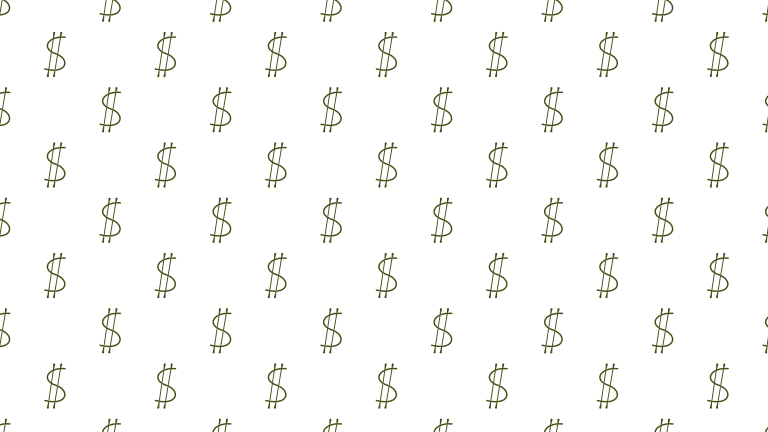
Reproduce this pattern procedurally as a Shadertoy shader.

```glsl
// Staggered grid of thin, hand-drawn olive dollar signs on white.

const vec3 PAPER = vec3(1.0);
const vec3 INK = vec3(0.27, 0.30, 0.08);
const float PERIOD = 0.2558;               // repeat size, in canvas heights
const vec2 ORIGIN = vec2(0.1285, 0.8738);  // centre of one sign
const float SIGN_HALF_HEIGHT = 0.0509;     // in canvas heights
const float CURVE_RADIUS = 0.033;          // stroke radii, in sign half heights
const float BAR_RADIUS = 0.021;
const float BAR_END_RADIUS = 0.047;
const int CURVE_STEPS = 14;

// Nearest position along a segment, from 0 to 1.
float segmentParam(vec2 p, vec2 a, vec2 b) {
    vec2 ab = b - a;
    return clamp(dot(p - a, ab) / dot(ab, ab), 0.0, 1.0);
}

// Slanted bar, thin in the middle with swollen ends.
float barDistance(vec2 p, vec2 a, vec2 b) {
    float t = segmentParam(p, a, b);
    float swell = pow(abs(2.0 * t - 1.0), 7.0);
    return length(p - mix(a, b, t)) - mix(BAR_RADIUS, BAR_END_RADIUS, swell);
}

vec2 cubicBezier(vec2 a, vec2 b, vec2 c, vec2 d, float t) {
    float s = 1.0 - t;
    return s * s * s * a + 3.0 * s * s * t * b + 3.0 * s * t * t * c + t * t * t * d;
}

// Distance to a cubic curve, walked as short segments.
float curveDistance(vec2 p, vec2 a, vec2 b, vec2 c, vec2 d) {
    float nearest = 1e3;
    vec2 previous = a;
    for (int i = 1; i <= CURVE_STEPS; i++) {
        vec2 next = cubicBezier(a, b, c, d, float(i) / float(CURVE_STEPS));
        float t = segmentParam(p, previous, next);
        nearest = min(nearest, length(p - mix(previous, next, t)));
        previous = next;
    }
    return nearest - CURVE_RADIUS;
}

float dollarDistance(vec2 p) {
    // Two bars
    float bars = min(barDistance(p, vec2(-0.35, -0.98), vec2(-0.06, 0.98)),
                     barDistance(p, vec2(-0.07, -0.98), vec2(0.26, 0.98)));
    // Upper and lower bowls
    vec2 middle = vec2(0.05, 0.02);
    float upper = curveDistance(p, vec2(0.43, 0.79), vec2(-0.32, 0.86),
                                vec2(-0.73, 0.27), middle);
    float lower = curveDistance(p, middle, vec2(0.66, -0.21),
                                vec2(0.55, -0.91), vec2(-0.48, -0.66));
    return min(bars, min(upper, lower));
}

// Local coordinates in a lattice whose odd rows shift by half a repeat.
vec2 staggeredCell(vec2 p) {
    float row = floor(2.0 * p.y + 0.5);
    return vec2(fract(p.x - 0.5 * row + 0.5) - 0.5, p.y - 0.5 * row);
}

void mainImage(out vec4 fragColor, in vec2 fragCoord) {
    vec2 p = fragCoord / iResolution.y;
    vec2 local = staggeredCell((p - ORIGIN) / PERIOD) * PERIOD / SIGN_HALF_HEIGHT;

    // Ink coverage over one pixel
    float pixel = 1.0 / (iResolution.y * SIGN_HALF_HEIGHT);
    float coverage = clamp(0.5 - dollarDistance(local) / pixel, 0.0, 1.0);
    fragColor = vec4(mix(PAPER, INK, coverage), 1.0);
}
```
